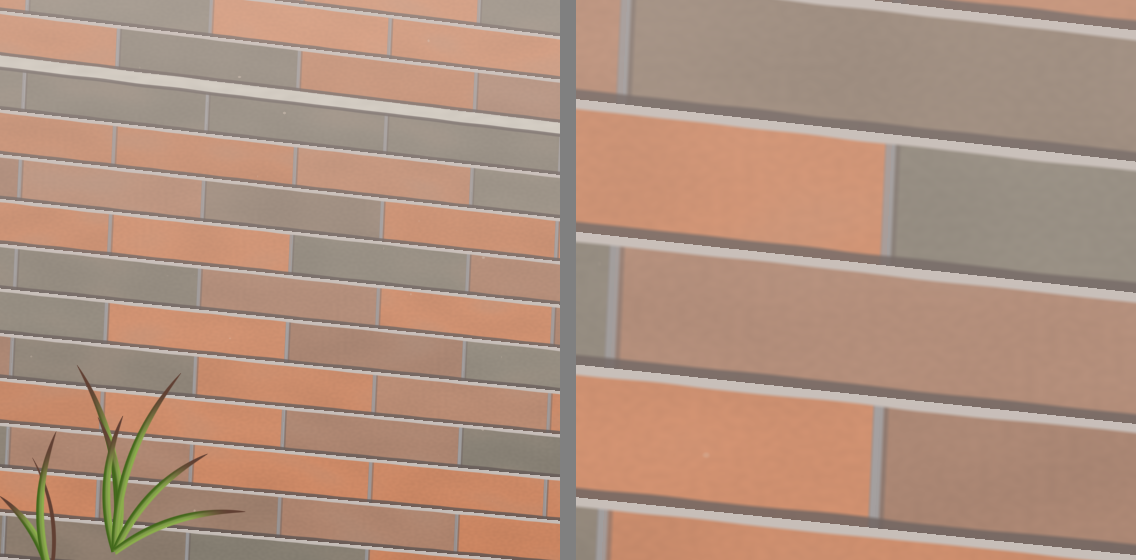
Left: the whole. Right: its middle third, enlarged.
Reproduce this texture procedurally as a three.js fragment shader.

```glsl
// A slanted wall of long clay bricks in half bond, with a pale ledge and a leafy plant.
// The canvas is unprojected to course and brick coordinates; hashes pick brick tones
// and gradient noise adds wear. Two loops of tapered, arched blades form the plant.
#define COURSE 0.0799
#define BRICK 0.332
#define SLOPE 0.1237
#define CONVERGE 0.034
#define LEDGE_TOP 0.099
#define LEDGE_BASE 0.119
#define LEDGE_SHIFT 0.0165
#define JOINT 0.011
#define SOFT 0.0016
#define HAZE 0.36
#define BLADE 0.0105

varying vec2 vUv;

float hash(vec2 p) {
  return fract(sin(dot(p, vec2(127.1, 311.7))) * 43758.5);
}

float corner(vec2 cell, vec2 offset) {
  float a = 6.2832 * hash(cell);
  return dot(vec2(cos(a), sin(a)), offset);
}

float gradientNoise(vec2 p) {
  vec2 i = floor(p), f = fract(p), w = f * f * (3.0 - 2.0 * f), e = vec2(1.0, 0.0);
  return mix(mix(corner(i, f), corner(i + e.xy, f - e.xy), w.x),
             mix(corner(i + e.yx, f - e.yx), corner(i + e.xx, f - e.xx), w.x), w.y);
}

// Soft band that is 1 between lo and hi
float band(float x, float lo, float hi, float soft) {
  return smoothstep(lo - soft, lo + soft, x) * (1.0 - smoothstep(hi - soft, hi + soft, x));
}

vec3 brickTone(vec2 id) {
  vec3 orange = vec3(0.79, 0.50, 0.35);
  vec3 brown = vec3(0.65, 0.48, 0.39);
  vec3 grey = vec3(0.50, 0.475, 0.425);
  float pick = hash(id + 3.7);
  vec3 tone = mix(brown, orange, smoothstep(0.42, 0.56, pick));
  tone = mix(grey, tone, smoothstep(0.20, 0.28, pick));
  if (id.y == 0.0) tone = grey;  // the course below the ledge is all grey
  return tone * (0.96 + 0.08 * hash(id + 9.1));
}

vec3 wall(vec2 p) {
  // Depth measured along the left edge, after undoing the slant
  float depth = (1.0 - p.y - SLOPE * p.x) / (1.0 - CONVERGE * p.x);
  float shift = depth < 0.5 * (LEDGE_TOP + LEDGE_BASE) ? LEDGE_SHIFT : 0.0;
  float level = (depth + shift - LEDGE_BASE + 0.0036) / COURSE;
  float row = floor(level), v = fract(level);
  float u = p.x * (1.0 + 0.038 * p.x) / BRICK - 0.135 + 0.011 * level - 0.5 * mod(row, 2.0);
  float side = fract(u + 0.5) - 0.5;
  vec2 id = vec2(floor(u), row);

  // Brick face: mottling, fine grain and a few pale chips
  float mottle = gradientNoise(vec2(u * 3.0, level * 1.6) + id * 5.3);
  float grain = gradientNoise(p * vec2(150.0, 210.0));
  vec3 color = brickTone(id) * (1.0 + 0.07 * mottle + 0.035 * grain);
  color = mix(color, vec3(0.58, 0.49, 0.43), 0.25 * smoothstep(0.0, 0.6, mottle));
  float chip = smoothstep(0.58, 0.68, gradientNoise(p * 62.0 + 8.0));
  color = mix(color, vec3(0.84, 0.77, 0.70), 0.5 * chip);

  // Upright joints with a dark edge
  float softU = SOFT / BRICK, softV = SOFT / COURSE;
  float worn = 0.75 + 0.25 * hash(id + 1.3);
  color = mix(color, vec3(0.38, 0.34, 0.33), 0.6 * worn * band(side, -JOINT, JOINT * 1.5, softU));
  color = mix(color, vec3(0.59, 0.59, 0.60), worn * band(side, -JOINT, JOINT * 0.7, softU));

  // Level joints: shadow under each brick, then light mortar
  float wobble = 0.012 * gradientNoise(vec2(p.x * 24.0, row * 4.1));
  color = mix(color, vec3(0.34, 0.30, 0.29), 0.85 * smoothstep(0.925 - softV, 0.925 + softV, v + wobble));
  color = mix(color, vec3(0.76, 0.73, 0.71), 1.0 - smoothstep(0.075 - softV, 0.075 + softV, v + wobble));

  // Ledge and the shadow it casts
  float lip = depth + 0.0015 * gradientNoise(vec2(p.x * 14.0, 2.0));
  color = mix(color, vec3(0.35, 0.32, 0.31), 0.85 * band(lip, LEDGE_TOP, LEDGE_BASE + 0.006, SOFT));
  vec3 ledge = vec3(0.80, 0.79, 0.75) * (1.0 + 0.05 * gradientNoise(p * vec2(30.0, 90.0)));
  color = mix(color, ledge, band(lip, LEDGE_TOP, LEDGE_BASE, SOFT));

  return mix(color, vec3(0.87, 0.81, 0.78), 0.06 + HAZE * p.y);
}

// Paints one blade that leans by angle and arches upward
vec3 blade(vec3 under, vec2 p, vec2 root, float angle, float size, float dry) {
  vec2 q = p - root;
  q = vec2(q.x * cos(angle) - q.y * sin(angle), q.x * sin(angle) + q.y * cos(angle));
  float t = clamp(q.y / size, 0.0, 1.0);
  float across = q.x + 0.09 * size * sign(angle) * 4.0 * t * (1.0 - t);
  float halfWidth = BLADE * pow(1.0 - t, 0.7) * (0.6 + 0.9 * t) * mix(1.0, 0.5, dry);
  float mask = (1.0 - smoothstep(halfWidth - SOFT, halfWidth + SOFT, abs(across)))
             * band(q.y, 0.0, size, SOFT);
  vec3 green = mix(vec3(0.25, 0.40, 0.10), vec3(0.55, 0.68, 0.30), smoothstep(-0.006, 0.005, across));
  green = mix(green, vec3(0.64, 0.66, 0.44), 0.3 * band(across, -0.0015, 0.0015, SOFT));
  vec3 color = mix(green, vec3(0.38, 0.25, 0.20), max(dry, smoothstep(0.55, 0.9, t)));
  return mix(under, color, mask);
}

void main() {
  vec3 color = wall(vUv);
  // Left clump, with a dry twig in the middle
  for (int i = 0; i < 3; i++) {
    float n = float(i);
    color = blade(color, vUv, vec2(0.09, -0.03), -0.56 + 0.52 * n - 0.11 * n * n,
                  0.17 + 0.045 * n, i == 1 ? 1.0 : 0.0);
  }
  // Main clump, fanning out to the right
  for (int i = 0; i < 6; i++) {
    float n = float(i);
    color = blade(color, vUv, vec2(0.205, 0.015), -0.20 + 0.02 * n + 0.055 * n * n,
                  0.275 + 0.065 * cos(2.1 * n), 0.0);
  }
  gl_FragColor = vec4(color, 1.0);
}
```
